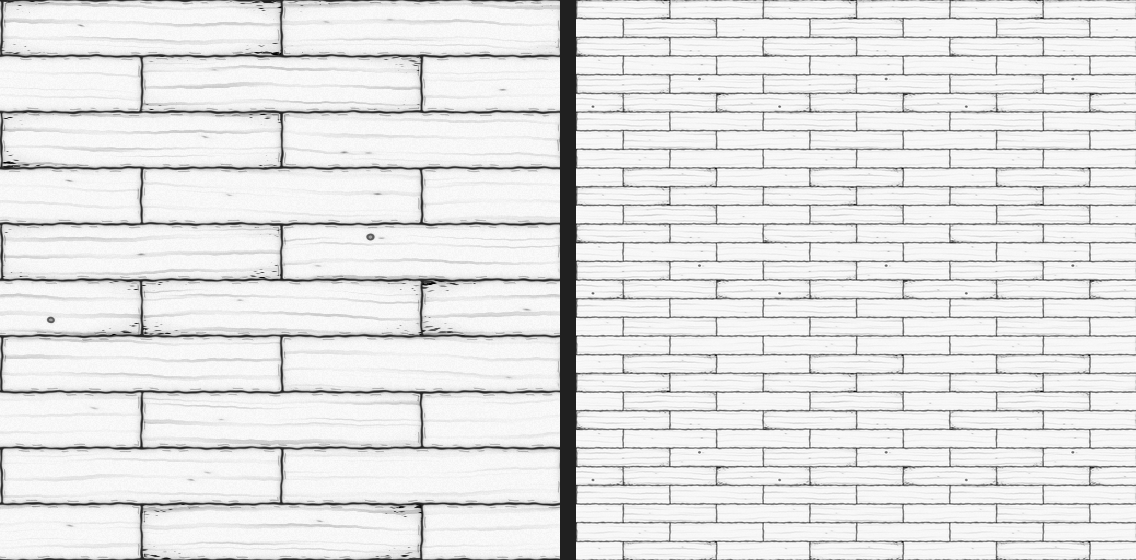
Left, the tile; right, the same tile 3 across and 3 down.
This texture map is drawn by a Shadertoy shader. Its source:

```glsl
// Pale pencil-shaded wooden planks in a half-offset bond, with grain, worn corners and knots.

const vec2  PLANKS       = vec2(2.0, 10.0);   // repeats across and down
const float SEAM_SHIFT   = 0.003;             // sideways offset of the end joints
const float SEAM_WIDTH   = 0.0017;            // half width of the dark joint
const float CORNER       = 0.005;             // plank corner radius
const float WOBBLE       = 0.0007;            // hand-drawn waver of the joints
const float HALO_WIDTH   = 0.0036;            // soft shade beside the joints
const float HALO_DEPTH   = 0.26;
const float WEAR_LENGTH  = 0.15;              // reach of wear along a plank
const float WEAR_HEIGHT  = 0.045;             // reach of wear across a plank
const float KNOT_CHANCE  = 0.22;
const float SPECK_CHANCE = 0.55;
const float PAPER        = 0.985;
const float INK          = 0.15;
const float TOOTH        = 0.028;             // fine paper speckle
const float TAU          = 6.2831853;

float hash(vec2 p) {
    vec3 q = fract(vec3(p.xyx) * 0.1031);
    q += dot(q, q.yzx + 33.33);
    return fract((q.x + q.y) * q.z);
}

// Cellular noise: x = distance to nearest point, y = random value of its cell
vec2 cellular(vec2 p) {
    vec2 base = floor(p), nearest = vec2(9.0, 0.0);
    for (int j = -1; j <= 1; j++)
    for (int i = -1; i <= 1; i++) {
        vec2 cell = base + vec2(i, j);
        vec2 point = cell + vec2(hash(cell + 17.3), hash(cell + 71.9));
        float dist = length(p - point);
        if (dist < nearest.x) nearest = vec2(dist, hash(cell + 5.1));
    }
    return nearest;
}

// Waver with whole periods over the canvas, so it wraps
vec2 waver(vec2 uv) {
    vec2 a = uv.yx * TAU;
    vec2 b = uv * TAU;
    return WOBBLE * (sin(a * 7.0 + b * 3.0) + 0.7 * sin(a * 19.0 - b * 4.0)
                     + 0.5 * sin(a * 43.0 + b * 7.0));
}

float roundedBox(vec2 p, vec2 halfSize, float radius) {
    vec2 q = abs(p) - halfSize + radius;
    return length(max(q, 0.0)) + min(max(q.x, q.y), 0.0) - radius;
}

// Long soft streaks that bend and fade along the plank
float grain(vec2 p, float seed) {
    float slope = 0.06 * (fract(seed * 7.31) - 0.5);
    float g = p.y + slope * p.x + 0.003 * sin(p.x * 11.0 + seed * 50.0)
            + 0.001 * sin(p.x * 31.0 + seed * 91.0);
    float waves = sin(g * 190.0 + seed * 70.0)
                + 0.8 * sin(g * 430.0 + sin(p.x * 8.0 + seed * 20.0) + seed * 33.0)
                + 0.4 * sin(g * 870.0 + p.x * 9.0 + seed * 47.0);
    float fade = 0.65 + 0.35 * sin(p.x * 16.0 + g * 130.0 + seed * 61.0);
    return smoothstep(0.55, 1.6, waves) * fade;
}

// Flakes gathered in some of the plank corners
float wear(vec2 p, vec2 halfSize, vec2 id, float amount) {
    vec2 inset = halfSize - abs(p);
    float corner = hash(id * 3.7 + sign(p) * 1.9 + 11.0);
    float reach = max(0.0, 1.0 - inset.x / WEAR_LENGTH - inset.y / WEAR_HEIGHT);
    reach *= amount * (0.35 + 0.65 * corner);
    vec2 q = p + vec2(0.0, 0.0015 * sin(p.x * 90.0 + id.y) + 0.04 * p.x * sign(p.y));
    vec2 flake = cellular(q * vec2(34.0, 170.0) + id * 13.0 + 40.0);
    float mask = smoothstep(0.0, 0.22, reach * 0.72 - flake.x);
    return mask * (0.3 + 0.5 * flake.y) + 0.12 * reach;
}

// One ringed knot at most, and a few thin specks
float marks(vec2 p, vec2 halfSize, vec2 id, float px) {
    float shade = 0.0;
    for (int i = 0; i < 3; i++) {
        vec2 key = id * 5.3 + float(i) * 19.7;
        bool knot = i == 0;
        if (hash(key + 2.0) > (knot ? KNOT_CHANCE : SPECK_CHANCE)) continue;
        vec2 centre = (vec2(hash(key + 4.0), hash(key + 8.0)) - 0.5) * halfSize * vec2(1.5, 1.2);
        float size = mix(0.7, 1.15, hash(key + 6.0));
        vec2 radius = size * (knot ? vec2(0.0062, 0.0048) : vec2(0.0046, 0.0013));
        float turn = knot ? hash(key + 9.0) - 0.5 : -0.1;
        vec2 q = mat2(cos(turn), -sin(turn), sin(turn), cos(turn)) * (p - centre);
        float d = (length(q / radius) - 1.0) * radius.y;
        float fill = 1.0 - smoothstep(-px, px, d);
        float ring = 1.0 - smoothstep(0.0006, 0.0006 + 1.4 * px, abs(d));
        float halo = 0.16 * exp(-max(d, 0.0) / 0.002);
        shade = max(shade, knot ? max(max(0.42 * fill, 0.75 * ring), halo)
                                : max(fill * mix(0.25, 0.6, hash(key + 3.0)), 0.4 * halo));
    }
    return shade;
}

void mainImage(out vec4 fragColor, in vec2 fragCoord) {
    vec2 uv = fragCoord / iResolution.xy;
    float px = 1.0 / iResolution.y;

    // Plank layout; ids wrap with the canvas
    vec2 grid = (uv + waver(uv) - vec2(SEAM_SHIFT, 0.0)) * PLANKS;
    float row = floor(grid.y);
    grid.x += 0.5 * mod(row + 1.0, 2.0);
    vec2 id = mod(floor(grid), PLANKS) + 1.0;
    vec2 halfSize = 0.5 / PLANKS;
    vec2 p = (fract(grid) - 0.5) / PLANKS;
    float seed = hash(id * 7.7 + 3.0);
    float age = smoothstep(0.3, 0.8, hash(id * 9.1 + 21.0));

    // Wood surface
    float tone = PAPER - TOOTH * hash(floor(uv * 512.0));
    tone -= grain(p, seed) * mix(0.06, 0.17, max(age, seed * seed));
    tone -= wear(p, halfSize, id, age);
    tone = mix(tone, INK, marks(p, halfSize, id, px));

    // Joints with soft shade and broken inner strokes
    float inset = -roundedBox(p, halfSize, CORNER);
    float along = p.x + p.y;
    float breaks = sin(along * 71.0 + seed * 40.0) + sin(along * 173.0 + seed * 90.0);
    float chip = smoothstep(0.3, 0.8, breaks);
    float stroke = 1.0 - smoothstep(0.0004, 0.0004 + 1.2 * px, abs(inset - 0.0052));
    float gleam = 1.0 - smoothstep(0.0003, 0.0016, abs(inset - 0.0035));
    tone -= HALO_DEPTH * exp(-max(inset, 0.0) / HALO_WIDTH) + 0.2 * chip * stroke;
    tone = mix(tone, PAPER, 0.6 * chip * gleam);
    float seamWidth = SEAM_WIDTH + 0.0003 * breaks;
    tone = mix(INK, tone, smoothstep(seamWidth - px, seamWidth + px, inset));

    fragColor = vec4(vec3(clamp(tone, 0.0, 1.0)), 1.0);
}
```
